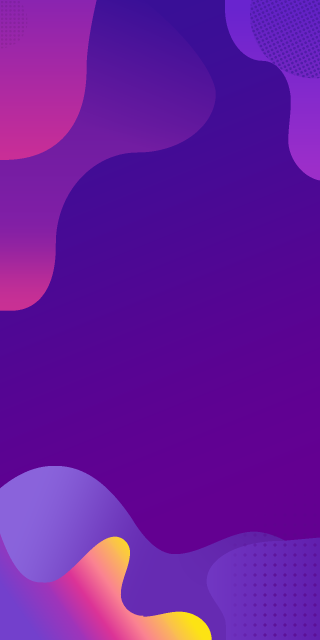
A Shadertoy shader for this background:

```glsl
// Flowing violet poster: liquid blobs in the corners over a diagonal gradient.
// Each blob edge is a curve joined from superellipse arcs and eased ramps;
// halftone dots sit on top, and supersampling smooths every edge.

const vec2 CANVAS = vec2(384.0, 768.0); // design units, y runs downwards

// Quarter superellipse: 1 at u = 0, falling to 0 at u = 1
float arc(float u, float n) {
    return pow(1.0 - pow(clamp(u, 0.0, 1.0), n), 1.0 / n);
}

float ramp(float a, float b, float x) {
    return clamp((x - a) / (b - a), 0.0, 1.0);
}

// Top left: right edge of the small pink drop
float dropEdge(float y) {
    return 104.0 * arc((y - 77.0) / 115.0, 2.4) + 12.0 * pow(ramp(77.0, 0.0, y), 1.5);
}

// Top left: right edge of the large wave behind the drop
float waveEdge(float y) {
    if (y < 112.0) return 259.0 - 87.0 * pow(1.0 - y / 112.0, 1.55);
    if (y < 183.0) return 165.0 + 94.0 * arc((y - 112.0) / 71.0, 2.0);
    if (y < 292.0) return 165.0 - 98.0 * arc((292.0 - y) / 109.0, 2.0);
    return y < 373.0 ? 10.0 + 57.0 * arc((y - 292.0) / 81.0, 2.4) : -1.0;
}

// Top right: left edge of the violet corner
float cornerEdge(float y) {
    if (y < 73.0) return 315.0 - 45.0 * arc((y - 10.0) / 63.0, 2.0);
    if (y < 122.0) return 315.0 + 34.0 * arc((122.0 - y) / 49.0, 2.0);
    return 349.0 - 3.0 * smoothstep(122.0, 168.0, y)
         + 42.0 * (1.0 - arc((y - 170.0) / 47.0, 1.8));
}

// Bottom: upper edge of the lavender hill
float hillEdge(float x) {
    if (x < 65.0) return 559.0 + 27.0 * pow(1.0 - x / 65.0, 2.0);
    if (x < 158.0) return 559.0 + 63.0 * pow((x - 65.0) / 93.0, 2.2);
    if (x < 210.0) return 665.0 - 43.0 * pow((210.0 - x) / 52.0, 2.0);
    return 665.0 - 27.0 * smoothstep(210.0, 305.0, x)
         + 42.0 * pow(ramp(305.0, 384.0, x), 1.8);
}

// Bottom right: left edge of the translucent pool
float poolEdge(float y) {
    if (y < 698.0) return 340.0 - 92.0 * arc((698.0 - y) / 49.0, 2.1);
    return 248.0 + 23.0 * smoothstep(698.0, 750.0, y);
}

// Bottom left: glowing flame with a rounded tip and a low right lobe
bool insideFlame(vec2 p) {
    if (p.x > 172.0) {
        float lobe = 740.0 - 6.0 * smoothstep(172.0, 215.0, p.x);
        return p.x < 254.0 && p.y > lobe + 34.0 * (1.0 - arc((p.x - 215.0) / 39.0, 2.0));
    }
    float top = 699.0 - 59.0 * pow(ramp(52.0, 0.0, p.x), 2.5)
              - 55.0 * smoothstep(56.0, 138.0, p.x);
    float side = 138.0 + 18.0 * arc((663.0 - p.y) / 19.0, 2.0)
               - 11.0 * smoothstep(663.0, 713.0, p.y)
               + 27.0 * (1.0 - arc((p.y - 713.0) / 26.0, 2.0));
    return p.y > top && p.x < side;
}

vec3 flameColor(vec2 p) {
    float s = p.x - 0.7 * (p.y - 700.0);
    vec3 c = mix(vec3(0.45, 0.25, 0.80), vec3(0.64, 0.20, 0.72), ramp(0.0, 60.0, s));
    c = mix(c, vec3(0.86, 0.20, 0.59), ramp(55.0, 92.0, s));
    c = mix(c, vec3(0.98, 0.51, 0.57), ramp(92.0, 130.0, s));
    c = mix(c, vec3(0.98, 0.73, 0.34), ramp(130.0, 168.0, s));
    return mix(c, vec3(0.99, 0.89, 0.08), ramp(165.0, 198.0, s));
}

// Repeating dots: 1 inside a dot
float dots(vec2 p, float pitch, float radius) {
    return step(length(mod(p, pitch) - 0.5 * pitch), radius);
}

vec3 scene(vec2 p) {
    // Diagonal background
    float slope = p.y + 0.4 * p.x;
    vec3 c = mix(vec3(0.22, 0.06, 0.59), vec3(0.39, 0.0, 0.57), smoothstep(20.0, 760.0, slope));

    // Top left wave and drop
    if (p.x < waveEdge(p.y)) {
        vec3 wave = mix(vec3(0.43, 0.11, 0.63), vec3(0.50, 0.12, 0.65), ramp(150.0, 260.0, p.y));
        wave = mix(wave, vec3(0.79, 0.19, 0.58), smoothstep(255.0, 375.0, p.y));
        c = mix(c, wave, ramp(-10.0, 170.0, p.y + 0.35 * (150.0 - p.x)));
    }
    if (p.x < dropEdge(p.y)) {
        c = mix(vec3(0.54, 0.14, 0.69), vec3(0.79, 0.18, 0.59), ramp(0.0, 190.0, p.y));
        c *= 1.0 - 0.08 * dots(p, 5.0, 1.5) * step(length(p - vec2(0.0, 25.0)), 33.0);
    }

    // Top right corner with a fine halftone disc
    if (p.x > cornerEdge(p.y)) {
        c = mix(vec3(0.41, 0.14, 0.81), vec3(0.61, 0.18, 0.79), ramp(10.0, 200.0, p.y));
        float disc = step(length(p - vec2(377.0, 17.0)), 77.0);
        vec2 turned = mat2(0.9, 0.44, -0.44, 0.9) * p;
        c = mix(c, vec3(0.28, 0.10, 0.62), disc * (0.2 + 0.6 * dots(turned, 5.0, 1.6)));
    }

    // Bottom hill, pool, coarse dots and flame
    if (p.y > hillEdge(p.x)) {
        vec3 hill = mix(vec3(0.54, 0.39, 0.86), vec3(0.40, 0.17, 0.70),
                        smoothstep(30.0, 215.0, p.x + 0.4 * (p.y - 600.0)));
        c = mix(hill, vec3(0.36, 0.10, 0.62), 0.7 * ramp(200.0, 330.0, p.x) * ramp(720.0, 640.0, p.y));
    }
    if (p.y > 649.0 - 4.0 * ramp(340.0, 384.0, p.x) && p.x > poolEdge(p.y)) {
        c = mix(vec3(0.44, 0.21, 0.76), vec3(0.38, 0.12, 0.68), ramp(255.0, 384.0, p.x));
    }
    float spread = ramp(270.0, 320.0, p.x + 0.6 * min(p.y - 650.0, 0.0)) * ramp(560.0, 680.0, p.y);
    c = mix(c, vec3(0.34, 0.03, 0.54), 0.65 * spread * dots(p, 12.0, 1.9));
    return insideFlame(p) ? flameColor(p) : c;
}

void mainImage(out vec4 fragColor, in vec2 fragCoord) {
    vec3 sum = vec3(0.0);
    for (int i = 0; i < 9; i++) {
        vec2 offset = (vec2(i % 3, i / 3) - 1.0) / 3.0;
        vec2 uv = (fragCoord + offset) / iResolution.xy;
        sum += scene(vec2(uv.x, 1.0 - uv.y) * CANVAS);
    }
    fragColor = vec4(sum / 9.0, 1.0);
}
```
